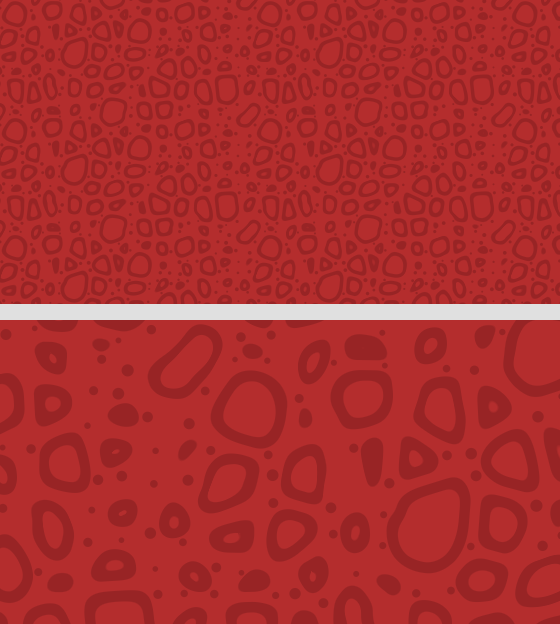
Top, the full canvas; bottom, a detail of the centre.
Give the GLSL for this pattern, as a Shadertoy shader.

```glsl
// Seamless tile of outlined pebbles with small dots between them, dark red on red.

const vec2 TILE = vec2(0.839, 0.3846);      // repeat size, in canvas heights
const vec2 STONES = vec2(12.0, 6.0);        // stone cells per tile
const vec2 DOTS = vec2(26.0, 12.0);         // dot cells per tile
const vec2 CELL = TILE / STONES;
const float INSET = 0.0055;                 // half the gap between stones

vec3 hash3(vec2 p) {
    vec3 q = fract(p.xyx * vec3(0.1031, 0.1030, 0.0973));
    q += dot(q, q.yxz + 33.33);
    return fract((q.xxy + q.yzz) * q.zyx);
}

vec2 wrapId(vec2 id, vec2 count) {
    return floor(mod(id + 0.5, count));
}

float gradientNoise(vec2 p) {
    vec2 i = floor(p), f = p - i;
    vec2 u = f * f * f * (f * (f * 6.0 - 15.0) + 10.0);
    vec2 a = hash3(i).xy * 2.0 - 1.0;
    vec2 b = hash3(i + vec2(1, 0)).xy * 2.0 - 1.0;
    vec2 c = hash3(i + vec2(0, 1)).xy * 2.0 - 1.0;
    vec2 d = hash3(i + 1.0).xy * 2.0 - 1.0;
    return mix(mix(dot(a, f), dot(b, f - vec2(1, 0)), u.x),
               mix(dot(c, f - vec2(0, 1)), dot(d, f - 1.0), u.x), u.y);
}

float smoothMax(float a, float b, float k) {
    float h = max(k - abs(a - b), 0.0) / k;
    return max(a, b) + h * h * k * 0.25;
}

// Centre and radius of the stone in a cell; cell 0,0 holds the largest
vec3 stone(vec2 id) {
    vec2 w = wrapId(id, STONES);
    if (w == vec2(0.0)) return vec3((id + 0.5) * CELL, 0.064);
    vec3 h = hash3(w + 17.0);
    return vec3((id + 0.5 + 0.6 * (h.xy - 0.5)) * CELL, 0.014 + 0.046 * pow(h.z, 1.1));
}

float power(vec2 p, vec3 s) {
    return dot(p - s.xy, p - s.xy) - s.z * s.z;
}

float ellipse(vec2 p, vec2 radii) {
    float k = length(p / radii);
    return k * (k - 1.0) / max(length(p / (radii * radii)), 1e-4);
}

// x: distance to the stone outline, y: distance to the edge of its territory
vec2 stoneField(vec2 p) {
    vec2 base = floor(p / CELL), ownId = base;
    vec3 own = vec3(0.0);
    float best = 1e9;
    for (int y = -1; y <= 1; y++)
    for (int x = -1; x <= 1; x++) {
        vec2 id = base + vec2(x, y);
        vec3 s = stone(id);
        float w = power(p, s);
        if (w < best) { best = w; own = s; ownId = id; }
    }

    // Leaning, wobbly ellipse; small stones stay rounder
    vec2 w = wrapId(ownId, STONES);
    vec3 h = hash3(w + 71.0);
    bool largest = w == vec2(0.0);
    float angle = largest ? 1.1 : 1.2 + 1.8 * (h.x - 0.5);
    float slender = mix(0.85, 0.46, smoothstep(0.015, 0.035, own.z));
    float aspect = largest ? 0.82 : mix(slender, 0.88, h.y);
    vec2 q = p - own.xy;
    float c = cos(angle), s = sin(angle);
    float d = ellipse(vec2(c * q.x + s * q.y, c * q.y - s * q.x), own.z * vec2(1.0, aspect));
    d += 0.28 * min(own.z, 0.045) * gradientNoise(q * 25.0 + h.xy * 40.0);

    // Trim against the neighbours, rounding the corners
    float border = 1e9;
    for (int y = -2; y <= 2; y++)
    for (int x = -2; x <= 2; x++) {
        if (x == 0 && y == 0) continue;
        vec3 other = stone(ownId + vec2(x, y));
        float plane = (best - power(p, other)) / (2.0 * distance(own.xy, other.xy));
        border = min(border, -plane);
        d = smoothMax(d, plane + INSET, 0.014);
    }
    return vec2(d, border);
}

// One dot per fine cell, shrunk or dropped where stones leave no room
float dotField(vec2 p) {
    vec2 size = TILE / DOTS, id = floor(p / size);
    vec3 h = hash3(wrapId(id, DOTS) + 131.0);
    vec2 centre = (id + 0.5 + 0.5 * (h.xy - 0.5)) * size;
    vec2 field = stoneField(centre);
    float room = min(field.x, field.y + INSET) - 0.0025;
    float radius = min(mix(0.0048, 0.0068, h.z), room);
    return radius < 0.003 ? 1.0 : length(p - centre) - radius;
}

void mainImage(out vec4 fragColor, in vec2 fragCoord) {
    vec2 p = fragCoord / iResolution.y - vec2(0.2524, 0.0577) + 0.5 * CELL;
    float outline = abs(stoneField(p).x + 0.0057) - 0.0057;
    float d = min(outline, dotField(p));
    float ink = clamp(0.5 - d * iResolution.y, 0.0, 1.0);
    fragColor = vec4(mix(vec3(0.704, 0.177, 0.177), vec3(0.597, 0.142, 0.145), ink), 1.0);
}
```
